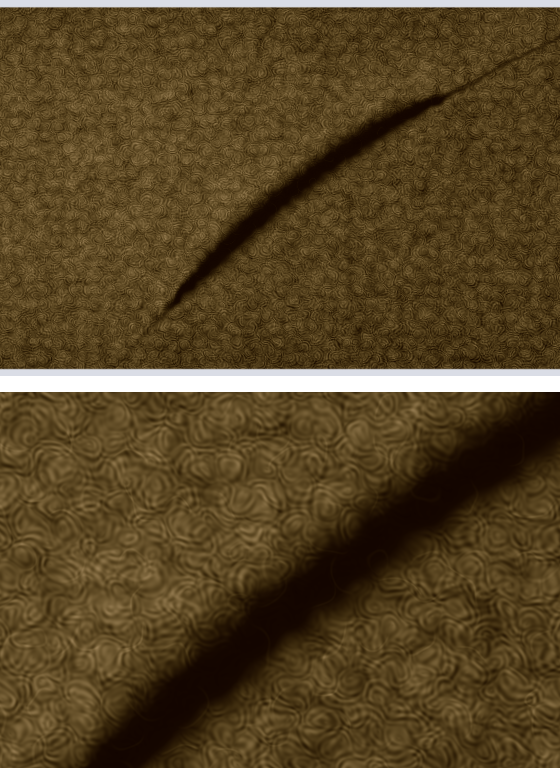
Top: the whole. Bottom: its middle third, enlarged.
Give the GLSL for this texture, as a Shadertoy shader.

```glsl
// Brown boucle wool cloth with one diagonal fold, between two pale borders.
// Curled tufts are blended from jittered cells of rippled rings; gradient noise
// adds lumps and fuzz, and a signed distance to the crease gives the shadow.

const float TAU = 6.2831853;
const vec3 BORDER_COLOR = vec3(0.855, 0.865, 0.9);
const vec3 WOOL_DARK = vec3(0.13, 0.07, 0.01);
const vec3 WOOL_LIGHT = vec3(0.47, 0.38, 0.22);

vec3 hash3(vec2 cell, float seed) {
    vec3 q = fract(vec3(cell.xyx + seed * 17.3) * vec3(0.1031, 0.103, 0.0973));
    q += dot(q, q.yxz + 33.33);
    return fract((q.xxy + q.yzz) * q.zyx);
}

float cornerSlope(vec2 cell, vec2 offset) {
    float angle = TAU * hash3(cell, 5.0).x;
    return dot(vec2(cos(angle), sin(angle)), offset);
}

float gradientNoise(vec2 p) {
    vec2 i = floor(p), f = fract(p);
    vec2 u = f * f * f * (f * (f * 6.0 - 15.0) + 10.0);
    vec2 e = vec2(1.0, 0.0);
    float low = mix(cornerSlope(i, f), cornerSlope(i + e, f - e), u.x);
    float high = mix(cornerSlope(i + e.yx, f - e.yx), cornerSlope(i + 1.0, f - 1.0), u.x);
    return mix(low, high, u.y);
}

// Curled strands around scattered tuft centres, with lit tops and dark gaps.
float curls(vec2 p, float strands, float seed) {
    vec2 cell = floor(p);
    float total = 0.0, weightSum = 0.001;
    for (int y = -1; y <= 1; y++) {
        for (int x = -1; x <= 1; x++) {
            vec2 id = cell + vec2(x, y);
            vec3 rnd = hash3(id, seed);
            vec2 d = p - id - 0.5 - 0.7 * (rnd.xy - 0.5);
            float angle = TAU * rnd.z;
            vec2 axis = vec2(cos(angle), sin(angle));
            float r = length(d * vec2(1.0, 1.2) + 0.22 * axis);
            float arc = smoothstep(-0.9, 0.5, dot(d, axis) / (length(d) + 0.05));
            float strand = cos(TAU * (r * strands + rnd.x)) * mix(0.35, 1.0, arc);
            float lit = dot(d, vec2(-0.5, 1.0)) + 0.5 * (rnd.y - 0.5);
            float weight = exp(-11.0 * dot(d, d));
            total += weight * (strand + lit);
            weightSum += weight;
        }
    }
    return total / weightSum - 0.6 * (1.0 - smoothstep(0.1, 0.6, weightSum));
}

// Sparse thin hairs: one open arc in some of the cells.
float looseHair(vec2 p, float width, float seed) {
    vec3 rnd = hash3(floor(p), seed);
    vec2 d = fract(p) - 0.5;
    float angle = TAU * rnd.x;
    vec2 axis = vec2(cos(angle), sin(angle));
    float bend = 0.2 + 0.5 * rnd.y;
    float gap = abs(length(d + axis * bend) - bend);
    float fade = 1.0 - smoothstep(0.2, 0.48, length(d));
    return (1.0 - smoothstep(0.0, width, gap)) * fade * step(0.45, rnd.z);
}

// Signed distance to the crease, positive on the upper side.
float creaseDistance(vec2 p) {
    float t = p.x - 0.465;
    float height = 0.2 + 1.072 * t - 0.44 * t * t + 0.24 * max(p.x - 1.23, 0.0);
    float slope = 1.072 - 0.88 * t;
    return (p.y - height) / sqrt(1.0 + slope * slope);
}

// Broad brightness of the cloth before the fold shadow.
float clothLight(vec2 p, float d) {
    vec2 glow = p - vec2(0.3, 0.58);
    float light = 0.69 + 0.17 * exp(-2.5 * dot(glow, glow));
    light -= 0.06 * (1.0 - smoothstep(-0.08, 0.0, d));
    light -= 0.12 * smoothstep(0.75, 1.0, p.y);
    light -= 0.13 * (1.0 - smoothstep(0.0, 0.28, p.y));
    return light + 0.09 * exp(-pow((d - 0.085) / 0.04, 2.0)) * smoothstep(0.4, 0.6, p.x);
}

// Shadow is broad along the open fold and thins to a seam at both ends.
float foldShadow(float x, float d) {
    float opening = smoothstep(0.4, 0.62, x) * (1.0 - smoothstep(0.95, 1.27, x));
    float width = mix(0.007, d > 0.0 ? 0.036 : 0.031, opening);
    float strength = mix(0.5, 1.12, smoothstep(0.0, 0.3, opening));
    strength *= smoothstep(0.28, 0.45, x);
    return strength * exp(-pow(abs(d) / width, 2.4));
}

vec3 woolColor(float v) {
    vec3 tone = vec3(v, v, sign(v) * pow(abs(v), 1.35));
    return max(WOOL_DARK + (WOOL_LIGHT - WOOL_DARK) * tone, 0.0);
}

void mainImage(out vec4 fragColor, in vec2 fragCoord) {
    vec2 p = fragCoord / iResolution.y;
    float pixel = 1.0 / iResolution.y;

    // Woolly surface
    vec2 warp = vec2(gradientNoise(p * 42.0), gradientNoise(p * 42.0 + 19.0));
    vec2 q = p + 0.007 * warp;
    float wool = 0.16 * curls(q * 29.0, 4.0, 1.0);
    wool += 0.15 * curls(mat2(0.8, 0.6, -0.6, 0.8) * q * 46.0, 3.2, 2.0);
    wool += 0.26 * gradientNoise(p * 34.0 + 7.0) + 0.12 * gradientNoise(p * 11.0);
    wool += 0.22 * gradientNoise(q * 150.0);
    float hair = looseHair(q * 17.0, 0.035, 3.0) + looseHair(q.yx * 23.0 + 0.4, 0.045, 4.0);

    // Fold, with a fuzzy edge
    float d = creaseDistance(p) + 0.008 * gradientNoise(p * 38.0) + 0.004 * wool;
    float shadow = foldShadow(p.x, d);
    float value = (clothLight(p, d) + wool) * (1.0 - min(shadow, 0.97));
    value += 0.16 * hair * (1.0 - 0.6 * min(shadow, 1.0)) - 0.16 * shadow;

    // Pale borders
    float cloth = smoothstep(-pixel, pixel, p.y - 0.0185);
    cloth *= smoothstep(-pixel, pixel, 0.9805 - p.y);
    fragColor = vec4(mix(BORDER_COLOR, woolColor(value), cloth), 1.0);
}
```
